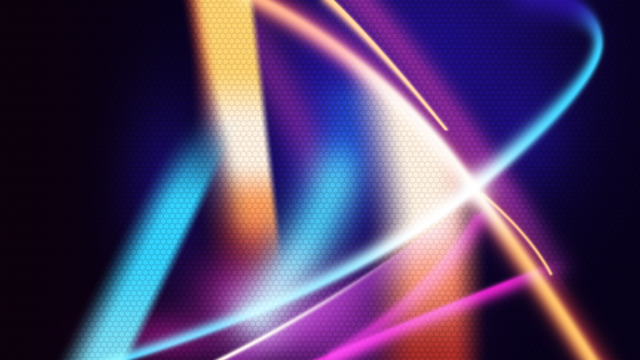
A Shadertoy shader for this background:

```glsl
// Glowing ribbons of cyan, amber and magenta light over a dark violet honeycomb.

#define CURVE_STEPS 20
#define HEX_SIZE .0165
#define HEX_DEPTH .2
#define NIGHT vec3(.03, .004, .105)
#define INDIGO vec3(.15, .07, .68)
#define VIOLET vec3(.55, .16, .62)
#define MAGENTA vec3(.88, .12, .75)
#define CYAN vec3(.2, .83, 1)
#define AMBER vec3(1, .72, .24)
#define CREAM vec3(1, .95, .89)
#define EMBER vec3(.85, .22, .2)

vec2 p; // current point, height 1
vec3 col; // colour so far

// Signed distance to a quadratic curve (positive on its left), position along it
vec2 curve(float ax, float ay, float bx, float by, float cx, float cy) {
  vec2 a = vec2(ax, ay), b = vec2(bx, by), c = vec2(cx, cy);
  vec2 best = vec2(1e3, 0), from = a;
  float steps = float(CURVE_STEPS);
  for (int i = 1; i <= CURVE_STEPS; i++) {
    float t = float(i) / steps;
    vec2 to = mix(mix(a, b, t), mix(b, c, t), t);
    vec2 seg = to - from, q = p - from;
    float h = clamp(dot(q, seg) / dot(seg, seg), 0., 1.);
    float d = length(q - seg * h);
    if (d < abs(best.x))
      best = vec2(seg.x * q.y < seg.y * q.x ? -d : d, t + (h - 1.) / steps);
    from = to;
  }
  return best;
}

vec2 nearest(vec2 a, vec2 b) { return abs(a.x) < abs(b.x) ? a : b; }

// Smooth step that may also run downwards
float ramp(float a, float b, float x) {
  float t = clamp((x - a) / (b - a), 0., 1.);
  return t * t * (3. - 2. * t);
}

float bell(float d, float w) { return exp(-d * d / (w * w)); }

float ribbon(float d, float left, float right) { return bell(d, d > 0. ? left : right); }

float blob(float x, float y, float rx, float ry) {
  return bell(length((p - vec2(x, y)) / vec2(rx, ry)), 1.);
}

void paint(vec3 c, float alpha) { col = mix(col, c, alpha); }

void light(vec3 c) { col = 1. - (1. - col) * (1. - clamp(c, 0., 1.)); }

// Distance from the nearest honeycomb wall, in cells
float hexWall(vec2 q) {
  vec2 cell = vec2(1, 1.732);
  vec2 a = mod(q, cell) - .5 * cell, b = mod(q + .5 * cell, cell) - .5 * cell;
  vec2 g = abs(dot(a, a) < dot(b, b) ? a : b);
  return .5 - max(g.x, dot(g, vec2(.5, .866)));
}

void mainImage(out vec4 fragColor, in vec2 fragCoord) {
  p = fragCoord / iResolution.xy * vec2(16. / 9., 1);

  // Long curves
  vec2 loop = curve(.3, -.012, .972, .19, 1.319, .476);
  loop = nearest(loop, curve(1.319, .476, 1.667, .766, 1.667, .88) + vec2(0, 1));
  loop = nearest(loop, curve(1.667, .88, 1.667, .985, 1.48, 1.03) + vec2(0, 2));
  vec2 upperArc = curve(.694, 1.019, 1.076, .826, 1.319, .476);
  vec2 arc = nearest(upperArc, curve(1.319, .476, 1.505, .225, 1.667, -.03) + vec2(0, 1));

  // Backdrop glows
  col = NIGHT + vec3(.02, 0, -.05) * ramp(.6, 0., p.x);
  paint(INDIGO * .85, .9 * blob(1.2, .84, .38, .42));
  paint(INDIGO, .9 * blob(.92, .62, .2, .38));
  paint(INDIGO, .5 * blob(1.45, .63, .13, .17));
  paint(INDIGO, .5 * blob(.46, .48, .12, .26));
  paint(VIOLET, .65 * bell(curve(.7, .9, .82, .68, .9, .52).x, .06));
  vec2 band = curve(.984, 1.023, 1.25, .722, 1.539, .26);
  paint(VIOLET, ribbon(band.x, .045, .06) * (.95 - .5 * ramp(.7, 1., band.y)));
  paint(MAGENTA * .75, .8 * blob(.67, .18, .12, .12));
  paint(MAGENTA * .7, .7 * blob(.46, .06, .15, .07));
  paint(VIOLET * 1.15, .85 * blob(.89, .1, .26, .15));

  // Amber column, white-hot at its middle
  float left = .69 - .162 * p.y, right = .812 - .111 * p.y;
  float soft = mix(.085, .03, ramp(.4, .9, p.y));
  float column = ramp(left - soft, left + soft, p.x)
    * ramp(right + .012, right - .016, p.x) * ramp(.16, .4, p.y);
  vec3 heat = mix(EMBER, vec3(1, .62, .36), ramp(.25, .44, p.y));
  heat = mix(heat, CREAM, ramp(.42, .56, p.y));
  heat = mix(heat, vec3(1, .83, .44), ramp(.64, .82, p.y));
  vec3 rim = mix(EMBER, vec3(.6, .75, .98), blob(.56, .56, .1, .14));
  paint(mix(rim, heat, ramp(left - .03, left + .05, p.x)), column);

  // Cyan beam
  left = .2 + .51 * p.y;
  right = .359 + .469 * p.y;
  float beam = ramp(left - .05, left + .06, p.x)
    * ramp(right + .012, right - .03, p.x) * ramp(.7, .42, p.y);
  paint(mix(CYAN, CREAM, .35 * ramp(.3, 0., p.y)), beam * (1. - .7 * column));

  // Cyan plume
  vec2 plume = curve(.97, .7, .955, .421, .718, .132);
  vec3 mist = mix(vec3(.14, .42, .92), vec3(.3, .8, .97), ramp(.1, .4, plume.y));
  mist = mix(mist, vec3(.8, .9, .98), ramp(.55, .95, plume.y));
  paint(mist, bell(plume.x, .08) * mix(.55, .95, ramp(0., .3, plume.y)));

  // Cream curtain under the arc
  left = 1.085 - .06 * ramp(.35, .8, p.y);
  float curtain = ramp(left - .08, left + .08, p.x)
    * ramp(1.36, 1.25, p.x) * ramp(.02, -.02, upperArc.x);
  vec3 cloth = mix(EMBER * .8, vec3(1, .6, .45), ramp(0., .24, p.y));
  cloth = mix(cloth, CREAM, ramp(.2, .42, p.y));
  paint(mix(cloth, EMBER, .5 * ramp(1.2, 1.34, p.x)), curtain);

  // Honeycomb, fainter on bright light
  float pixel = 1. / (iResolution.y * HEX_SIZE);
  float depth = HEX_DEPTH * (1. - .65 * dot(col, vec3(.4, .5, .1)));
  col *= 1. - depth * ramp(.08 + pixel, 0., hexWall(p / HEX_SIZE));

  // Fine streaks
  vec2 gold = curve(.914, 1.007, 1.053, .873, 1.238, .641);
  light(AMBER * 1.2 * ribbon(gold.x, .006, mix(.02, .004, gold.y)));
  vec2 pink = curve(.868, -.01, 1.227, .144, 1.574, .278);
  light(MAGENTA * ribbon(pink.x, .009, .028) * ramp(1., .75, pink.y));
  light(MAGENTA * .7 * ribbon(curve(.926, .016, 1.18, .167, 1.324, .394).x, .015, .035));
  vec2 spark = curve(.602, -.005, .903, .144, 1.204, .363);
  light(CREAM * bell(spark.x, .007) * ramp(1., .1, spark.y));
  light(VIOLET * .7 * ribbon(spark.x, .004, .06));
  light(AMBER * bell(curve(1.34, .46, 1.47, .35, 1.53, .24).x, .005));

  // Amber arc
  vec3 glow = mix(vec3(1, .64, .3), CREAM, ramp(.25, .75, arc.y));
  glow = mix(glow, AMBER, ramp(1.02, 1.35, arc.y));
  light(EMBER * .65 * bell(arc.x, .042));
  light(glow * ribbon(arc.x, .016, .028));

  // Cyan loop and the flare where it meets the arc
  float w = mix(.016, .026, ramp(0., 1., loop.y));
  w = mix(w, .016, ramp(1., 1.9, loop.y)) + .035 * ramp(2., 3., loop.y);
  glow = mix(CYAN, vec3(1), bell(loop.y - .87, .3));
  glow = mix(glow, INDIGO * .7, ramp(1.8, 2.7, loop.y));
  light(glow * ribbon(loop.x, w * 1.3, w * .6));
  light(CREAM * .7 * blob(1.319, .476, .05, .05));

  fragColor = vec4(col, 1);
}
```
